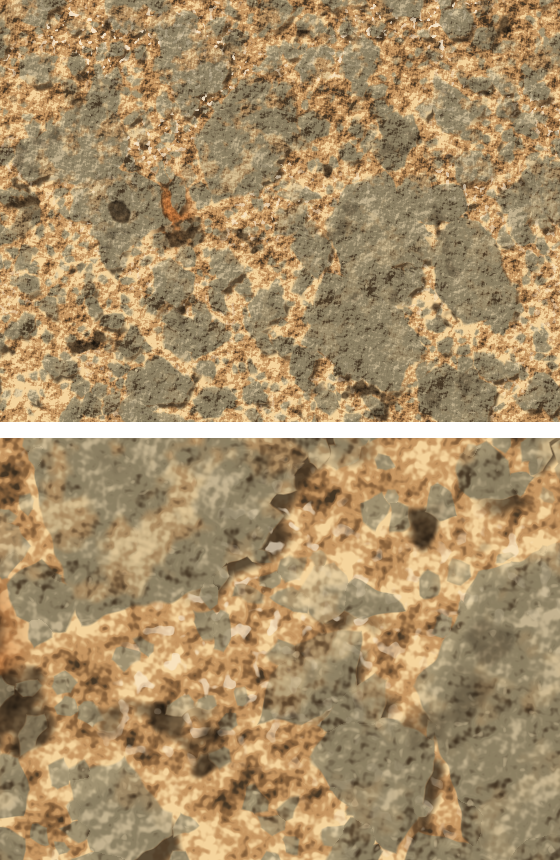
Top: the whole. Bottom: its middle third, enlarged.
A Shadertoy shader for this texture:

```glsl
// Weathered volcanic breccia: angular olive-grey clasts of four sizes set in a
// gritty rust, tan and cream matrix. Clasts are jittered-grid polygons with
// warped outlines; gradient noise gives the grit, and a low sun casts shadows.
const vec3 SHADOW = vec3(0.27, 0.21, 0.14);
const vec3 UMBER  = vec3(0.53, 0.38, 0.23);
const vec3 TAN    = vec3(0.78, 0.59, 0.38);
const vec3 CREAM  = vec3(0.96, 0.83, 0.61);
const vec3 OLIVE  = vec3(0.55, 0.50, 0.385);
const vec3 BUFF   = vec3(0.77, 0.70, 0.56);
const vec3 WHITE  = vec3(0.98, 0.92, 0.82);
const vec3 RUST   = vec3(0.68, 0.38, 0.17);
const float CLAST_SIZE  = 0.25;   // grid size of the largest clasts
const float SIZE_STEP   = 0.45;   // size ratio from one layer to the next
const float CLAST_SHARE = 0.47;   // share of grid cells that hold a clast
const float ROUGHNESS   = 0.011;  // wander of the clast outlines
const float SHADOW_REACH = 0.017;
const vec2  SUN  = vec2(-0.55, 0.83);
const vec2  CORE = vec2(0.28, 0.50); // centre of the hollow stone
const float TAU = 6.28318;

vec2 hash2(vec2 p) {
    vec3 q = fract(p.xyx * vec3(0.1031, 0.1030, 0.0973));
    q += dot(q, q.yzx + 33.33);
    return fract((q.xx + q.yz) * q.zy);
}

vec2 heading(float a) { return vec2(cos(a), sin(a)); }

float corner(vec2 i, vec2 f, vec2 o) { return dot(heading(TAU * hash2(i + o).x), f - o); }

// Gradient noise, roughly -1 to 1
float noise(vec2 p) {
    vec2 i = floor(p), f = p - i;
    vec2 u = f * f * f * (f * (f * 6.0 - 15.0) + 10.0);
    float low  = mix(corner(i, f, vec2(0, 0)), corner(i, f, vec2(1, 0)), u.x);
    float high = mix(corner(i, f, vec2(0, 1)), corner(i, f, vec2(1, 1)), u.x);
    return 1.4 * mix(low, high, u.y);
}

vec2 noise2(vec2 p) { return vec2(noise(p), noise(p + 40.0)); }

float fbm(vec2 p) {
    float sum = 0.0, gain = 0.5;
    for (int k = 0; k < 4; k++, gain *= 0.7) {
        sum += gain * noise(p);
        p = mat2(1.6, 1.2, -1.2, 1.6) * p + 7.3;
    }
    return sum;
}

// Irregular six-sided stone
float polygon(vec2 r, float radius, vec2 seed) {
    float d = -1.0;
    for (int k = 0; k < 6; k++) {
        vec2 h = hash2(seed + float(k) * 5.7);
        d = max(d, dot(r, heading((float(k) + 0.6 * h.x) * TAU / 6.0)) - radius * mix(0.7, 1.1, h.y));
    }
    return d;
}

// One layer of scattered clasts: x = distance, y = random tone
vec2 clasts(vec2 p, float size, float share, float seed) {
    vec2 q = p / size, best = vec2(1.0, 0.5);
    for (int n = 0; n < 9; n++) {
        vec2 cell = floor(q) + vec2(n % 3 - 1, n / 3 - 1);
        vec2 place = hash2(cell + seed), kind = hash2(cell + seed + 71.7);
        vec2 r = q - cell - 0.5 - 0.8 * (place - 0.5);
        if (kind.x > share || dot(r, r) > 1.2) continue;
        vec2 axis = heading(kind.y * TAU);
        r = vec2(dot(r, axis) * mix(0.6, 1.0, place.x), dot(r, vec2(-axis.y, axis.x)));
        float d = polygon(r, mix(0.25, 0.48, place.y), cell + seed + 13.1);
        if (d < best.x) best = vec2(d, place.x);
    }
    return vec2(best.x * size, best.y);
}

vec2 stones(vec2 p, int layers) {
    vec2 best = vec2(polygon(p - CORE, 0.1, vec2(3.0)), 0.6);
    float size = CLAST_SIZE;
    for (int k = 0; k < layers; k++, size *= SIZE_STEP) {
        vec2 c = clasts(p, size, CLAST_SHARE - 0.04 * float(k), 17.0 + 31.0 * float(k));
        if (c.x < best.x) best = c;
    }
    return best;
}

void mainImage(out vec4 fragColor, in vec2 fragCoord) {
    vec2 p = fragCoord / iResolution.y;
    float edge = 1.2 / iResolution.y;
    float top = smoothstep(0.25, 0.85, p.y + 0.2 * noise(p * 3.0));
    // Rough outlines and sunlit relief
    vec2 w = p + ROUGHNESS * (noise2(p * 15.0) + 0.3 * noise2(p * 60.0));
    vec2 stone = stones(w, 4);
    float sunward = stones(w + SUN * SHADOW_REACH, 3).x;
    float inside = smoothstep(edge, -edge, stone.x);
    float grit = fbm(p * 30.0 + 5.0), broad = fbm(p * 6.0 + 20.0);
    float relief = grit - fbm((p + SUN * 0.005) * 30.0 + 5.0);
    // Matrix: umber to cream, paler in a net around the lower clasts
    float rim = smoothstep(0.012, 0.0, stone.x) * (1.0 - top);
    float t = 0.56 + 0.75 * grit + 0.45 * relief + 0.35 * broad + 0.14 * rim - 0.1 * top;
    vec3 ground = mix(SHADOW, UMBER, smoothstep(-0.05, 0.22, t));
    ground = mix(ground, TAN, smoothstep(0.2, 0.48, t));
    ground = mix(ground, CREAM, smoothstep(0.5, 0.85, t));
    float stain = smoothstep(0.09, 0.02, length((w - CORE - vec2(0.13, 0.0)) * vec2(1.3, 0.8)));
    ground = mix(ground, RUST * (0.85 + grit), 0.8 * stain);
    // Clasts: speckled olive, stained by the matrix towards the top
    float s = 0.48 + 0.4 * grit + 0.55 * relief + 0.25 * (stone.y - 0.5) + 0.3 * broad;
    vec3 rock = mix(SHADOW, OLIVE, smoothstep(0.0, 0.45, s));
    float speckle = 0.6 * smoothstep(0.5, 0.75, noise(p * 110.0));
    rock = mix(rock, BUFF, max(speckle, smoothstep(0.5, 0.95, s)));
    rock *= 1.0 + 0.14 * smoothstep(-0.002, 0.008, sunward);
    rock = mix(rock, ground, (0.15 + 0.6 * top) * smoothstep(0.0, 0.3, fbm(p * 11.0)));
    vec3 color = mix(ground, rock, inside);
    // Shadows beside the clasts, crevices and the hollow core
    float shade = smoothstep(0.002, -0.008, sunward) * (1.0 - inside);
    color = mix(color, SHADOW * 0.8, 0.8 * shade * smoothstep(-0.25, 0.25, noise(p * 7.0)));
    float crevice = smoothstep(0.26, 0.46, fbm(p * 8.0 + 60.0)) * (1.0 - 0.6 * inside);
    crevice = max(crevice, smoothstep(0.027, 0.019, length(w - CORE)));
    color = mix(color, SHADOW * (0.85 + grit), 0.85 * crevice);
    // Pale mineral flecks, thickest in patches of the upper matrix
    float fleck = smoothstep(0.28, 0.5, noise(p * 75.0) + 0.35 * noise(p * 150.0));
    fleck *= smoothstep(-0.1, 0.3, noise(p * 5.0 + 90.0)) * mix(0.35, 0.9, top);
    color = mix(color, WHITE, fleck * (1.0 - 0.75 * inside) * (1.0 - 0.7 * crevice));
    fragColor = vec4(color, 1.0);
}
```
